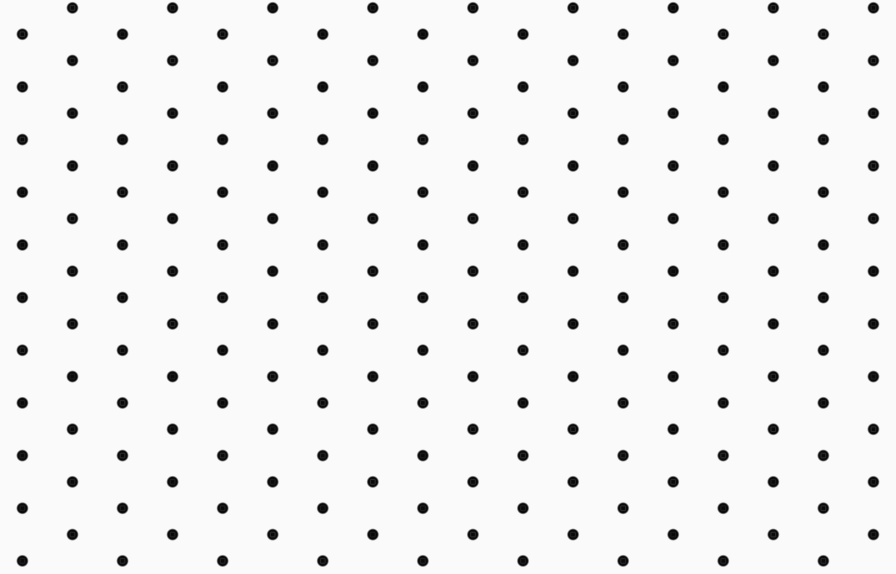
Give the GLSL for this pattern, as a Shadertoy shader.

```glsl
float hash(vec2 cell) {
    vec2 p = fract(cell * vec2(0.1031, 0.1137) + 0.37);
    p += dot(p, p.yx + 33.33);
    return fract((p.x + p.y) * p.x);
}

// Offset from the nearest lattice point; cell receives its index
vec2 latticeOffset(vec2 p, vec2 origin, vec2 pitch, out vec2 cell) {
    vec2 q = (p - origin) / pitch;
    cell = floor(q + 0.5);
    return (q - cell) * pitch;
}

float roundedBox(vec2 p, float halfSize, float corner) {
    vec2 q = abs(p) - halfSize + corner;
    return length(max(q, 0.0)) + min(max(q.x, q.y), 0.0) - corner;
}

void mainImage(out vec4 fragColor, in vec2 fragCoord) {
    // Canvas width is one unit, y runs down from the top edge
    vec2 p = vec2(fragCoord.x, iResolution.y - fragCoord.y) / iResolution.x;
    float soft = max(0.75 / iResolution.x, 0.0013);

    // Two interleaved lattices form the staggered columns
    vec2 pitch = vec2(0.11174, 0.05878);
    vec2 origin = vec2(0.0250, 0.0382);
    vec2 cellA, cellB;
    vec2 a = latticeOffset(p, origin, pitch, cellA);
    vec2 b = latticeOffset(p, origin + pitch * vec2(0.5, -0.5), pitch, cellB);
    bool nearA = dot(a, a) < dot(b, b);
    vec2 offset = nearA ? a : b;
    vec2 cell = nearA ? cellA : cellB + 0.5;

    // Black dot with a faint, uneven inner outline
    float dotMask = 1.0 - smoothstep(-soft, soft, length(offset) - 0.0061);
    float outline = abs(roundedBox(offset, 0.0026, 0.0012));
    float ring = 1.0 - smoothstep(0.0, soft, outline);
    vec3 ink = vec3(0.04 + ring * mix(0.06, 0.13, hash(cell)));

    fragColor = vec4(mix(vec3(0.98), ink, dotMask), 1.0);
}
```
